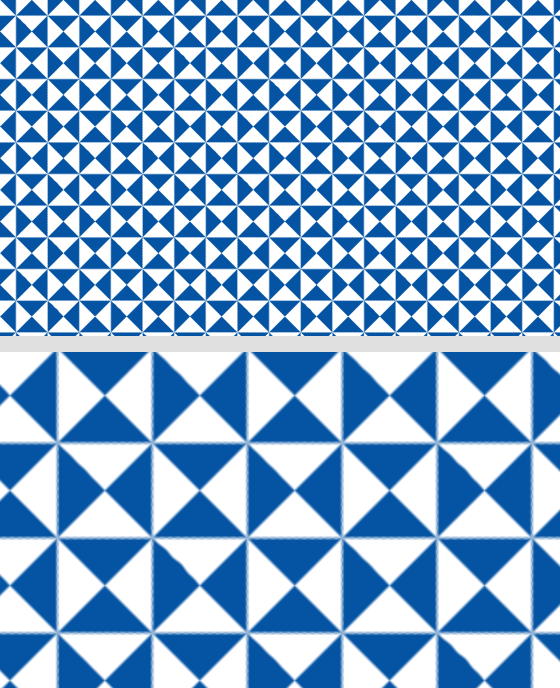
Top: the whole. Bottom: its middle third, enlarged.
A Shadertoy shader for this pattern:

```glsl
// Blue and white checker of hourglass triangles, divided by fine pale seams.

const vec2 REPEATS = vec2(17.70, 10.61);   // cells across and down
const vec2 ORIGIN = vec2(0.505, 0.115);    // first seam crossing, in cells
const vec3 WHITE = vec3(1.0);
const vec3 BLUE = vec3(0.02, 0.33, 0.64);
const vec3 SEAM = vec3(0.58, 0.71, 0.84);
const float EDGE = 0.022;                  // half width of soft edges, in cells
const float PI = 3.14159265;

// Signed distance to the diagonals: positive in the left and right triangles.
float hourglass(vec2 q) {
    return (abs(q.x) - abs(q.y)) * 0.70711;
}

// Slow variation from cell to cell, 0 to 1.
float cellVariation(vec2 id) {
    return 0.5 + 0.25 * sin(id.x * 2.3 + id.y * 1.1) + 0.25 * sin(id.x * 0.9 - id.y * 2.7);
}

// Uneven swelling along the upper left diagonal, zero at both ends.
float swelling(vec2 q, float amount) {
    float along = clamp(q.y - q.x, 0.0, 1.0);
    float inCorner = step(q.x, 0.0) * step(0.0, q.y);
    float wave = sin(along * PI) * (0.7 + 0.3 * sin(along * PI * 6.0));
    return inCorner * amount * wave;
}

// Strength of the finely beaded seam around a cell.
float seam(vec2 q, float border, float soft) {
    vec2 a = abs(q);
    float along = a.x > a.y ? q.y : q.x;
    float bead = 0.85 + 0.15 * sin(along * 2.0 * PI * 12.0);
    return bead * (1.0 - smoothstep(0.0, soft * 1.3, border));
}

void mainImage(out vec4 fragColor, in vec2 fragCoord) {
    vec2 p = fragCoord / iResolution.xy * REPEATS - ORIGIN;
    vec2 id = floor(p);
    vec2 q = fract(p) - 0.5;
    float pixel = REPEATS.y / iResolution.y;
    float soft = max(EDGE, 0.7 * pixel);

    // Alternate cells turn the hourglass by a quarter
    float sideways = mod(id.x + id.y, 2.0);
    float d = hourglass(q) * (2.0 * sideways - 1.0);
    d += sideways * swelling(q, 0.022 * cellVariation(id));

    // Triangles, then seams
    vec3 color = mix(WHITE, BLUE, smoothstep(-soft, soft, d));
    float border = 0.5 - max(abs(q.x), abs(q.y));
    color = mix(color, SEAM, seam(q, border, soft));

    fragColor = vec4(color, 1.0);
}
```
